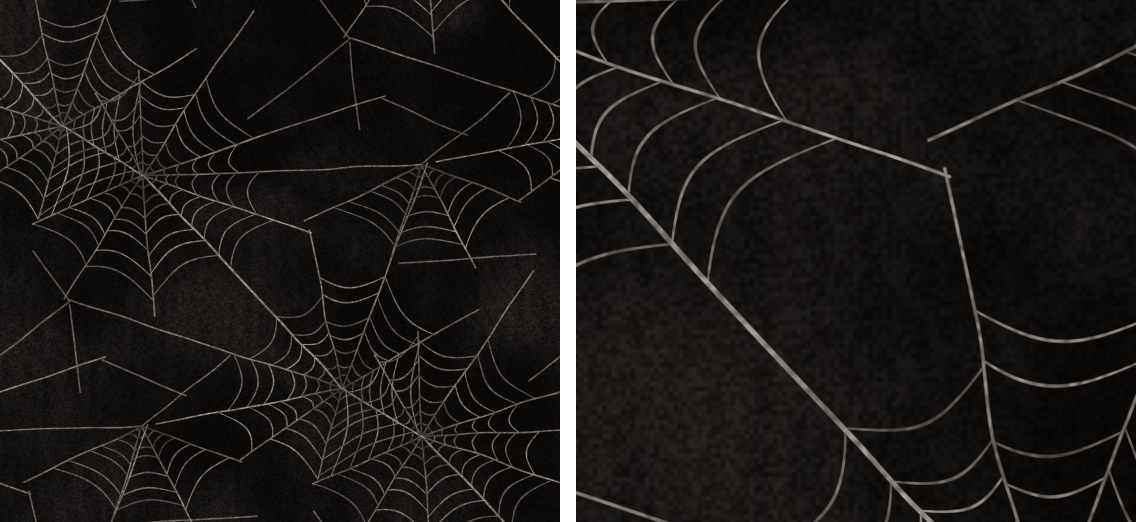
Left, the full canvas; right, a detail of the centre.
Reproduce this pattern procedurally as a WebGL 2 fragment shader.

```glsl
#version 300 es
precision highp float;

uniform vec2 u_resolution;
out vec4 outColor;

// Layout, in canvas heights; every web appears twice per tile (half drop)
const vec2 TILE = vec2(1.072, 1.0);
const vec2 HUBS[3] = vec2[3](vec2(0.119, 0.756), vec2(0.272, 0.665), vec2(0.808, 0.683));
const int FIRST_SPOKE[4] = int[4](0, 9, 20, 24);

// Spokes of the three webs: angle in degrees, length
const vec2 SPOKES[24] = vec2[24](
  vec2(30, .30), vec2(69, .46), vec2(102, .31), vec2(133, .56), vec2(162, .55),
  vec2(191, .36), vec2(215, .24), vec2(255, .18), vec2(329, .178),
  vec2(2, .536), vec2(18, .49), vec2(56, .38), vec2(92, .20), vec2(120, .18),
  vec2(149, .178), vec2(204, .23), vec2(238, .28), vec2(275, .27), vec2(313, .56),
  vec2(341, .34),
  vec2(205, .25), vec2(252, .20), vec2(298, .22), vec2(340, .20));

// Loose threads strung between webs: start, end
const vec4 STRAYS[6] = vec4[6](
  vec4(.475, .770, .670, .923), vec4(.765, .496, 1.027, .514),
  vec4(.733, .811, .894, .742), vec4(.670, .916, .690, .750),
  vec4(.670, .923, .600, 1.02), vec4(.808, .683, .977, .820));

const float THREAD_HALF_WIDTH = 0.0011;
const float RING_REACH = 0.26;
const float RING_COUNT = 9.0;
const float RING_POWER = 0.65;
const float RING_JITTER = 0.4;
const float SAG = 0.10;
const float WIDEST_SECTOR = 78.0;
const float WOBBLE = 0.006;
const float GRAIN = 0.075;
const vec3 CLOTH_DARK = vec3(0.040, 0.033, 0.028);
const vec3 CLOTH_LIGHT = vec3(0.145, 0.133, 0.124);
const vec3 THREAD_COLOR = vec3(0.68, 0.645, 0.625);

float hash(vec2 p) {
  return fract(sin(dot(p, vec2(12.9898, 78.233))) * 43758.5453);
}

float noise(vec2 p) {
  vec2 i = floor(p), f = fract(p);
  f = f * f * (3.0 - 2.0 * f);
  return mix(mix(hash(i), hash(i + vec2(1, 0)), f.x),
             mix(hash(i + vec2(0, 1)), hash(i + vec2(1, 1)), f.x), f.y);
}

float fbm(vec2 p) {
  float sum = 0.0, amp = 0.5;
  for (int i = 0; i < 4; i++) {
    sum += amp * noise(p);
    p = p * 2.1 + 7.3;
    amp *= 0.5;
  }
  return sum;
}

vec2 wrapTile(vec2 q) {
  return q - TILE * floor(q / TILE + 0.5);
}

float segment(vec2 q, vec2 span) {
  return length(q - span * clamp(dot(q, span) / dot(span, span), 0.0, 1.0));
}

float stroke(float dist) {
  float px = 1.0 / u_resolution.y;
  return 1.0 - smoothstep(max(0.0, THREAD_HALF_WIDTH - px), THREAD_HALF_WIDTH + px, dist);
}

// Sagging cross threads in the sector between two neighbouring spokes
float rings(vec2 q, vec2 spokeA, vec2 spokeB, float idA, float idB) {
  float gap = mod(spokeB.x - spokeA.x, 360.0);
  float turn = mod(degrees(atan(q.y, q.x)) - spokeA.x, 360.0);
  if (turn > gap || gap > WIDEST_SECTOR) return 0.0;
  float f = turn / gap;
  float chord = cos(radians(gap * 0.5)) / cos(radians(turn - gap * 0.5));
  float tilt = mix(hash(vec2(idA, 3.0)), hash(vec2(idB, 3.0)), f) * 0.24 + 0.88;
  float shape = chord * tilt * (1.0 - SAG * 4.0 * f * (1.0 - f));
  float rho = length(q) / shape;
  float n = max(1.0, floor(RING_COUNT * pow(rho / RING_REACH, RING_POWER) + 0.5));
  float level = n + (hash(vec2(n, idA)) - 0.5) * RING_JITTER;
  float ringRho = RING_REACH * pow(level / RING_COUNT, 1.0 / RING_POWER);
  float limit = min(min(spokeA.y, spokeB.y) + 0.01, RING_REACH * mix(0.78, 1.05, hash(vec2(idA, 9.0))));
  if (ringRho > limit) return 0.0;
  return stroke(abs(rho - ringRho) * shape) * mix(0.6, 0.95, hash(vec2(idA, n + 20.0)));
}

float web(vec2 q, int first, int last) {
  float ink = 0.0;
  for (int i = first; i < last; i++) {
    int next = i + 1 < last ? i + 1 : first;
    float angle = radians(SPOKES[i].x);
    float spoke = stroke(segment(q, SPOKES[i].y * vec2(cos(angle), sin(angle))));
    ink = max(ink, spoke * mix(0.7, 1.0, hash(vec2(i, 5))));
    ink = max(ink, rings(q, SPOKES[i], SPOKES[next], float(i), float(next)));
  }
  return ink * mix(0.55, 1.0, smoothstep(0.0, 0.13, length(q)));
}

void main() {
  vec2 p = gl_FragCoord.xy / u_resolution.y;

  // Worn black cloth: clouds, upright streaks and fine grain
  float clouds = smoothstep(0.22, 0.78, fbm(p * 5.0 + 3.0));
  float streaks = noise(p * vec2(90.0, 14.0));
  vec3 color = mix(CLOTH_DARK, CLOTH_LIGHT, clouds * (0.45 + 0.4 * streaks));
  color += GRAIN * (noise(p * 330.0) - 0.45) * (0.35 + 0.75 * clouds);

  // Webs and loose threads, each repeated with a half drop
  vec2 bent = p + WOBBLE * (vec2(noise(p * 13.0), noise(p * 13.0 + 40.0)) - 0.5);
  float ink = 0.0;
  for (int k = 0; k < 2; k++) {
    vec2 shifted = bent - float(k) * TILE * 0.5;
    for (int w = 0; w < 3; w++)
      ink = max(ink, web(wrapTile(shifted - HUBS[w]), FIRST_SPOKE[w], FIRST_SPOKE[w + 1]));
    for (int s = 0; s < 6; s++) {
      vec2 span = STRAYS[s].zw - STRAYS[s].xy;
      ink = max(ink, 0.7 * stroke(segment(wrapTile(shifted - STRAYS[s].xy), span)));
    }
  }

  // Speckled fibre
  ink *= mix(0.55, 1.1, noise(p * 240.0 + 11.0)) * mix(0.75, 1.1, noise(p * 9.0));
  outColor = vec4(mix(max(color, 0.0), THREAD_COLOR, min(ink, 1.0)), 1.0);
}
```
